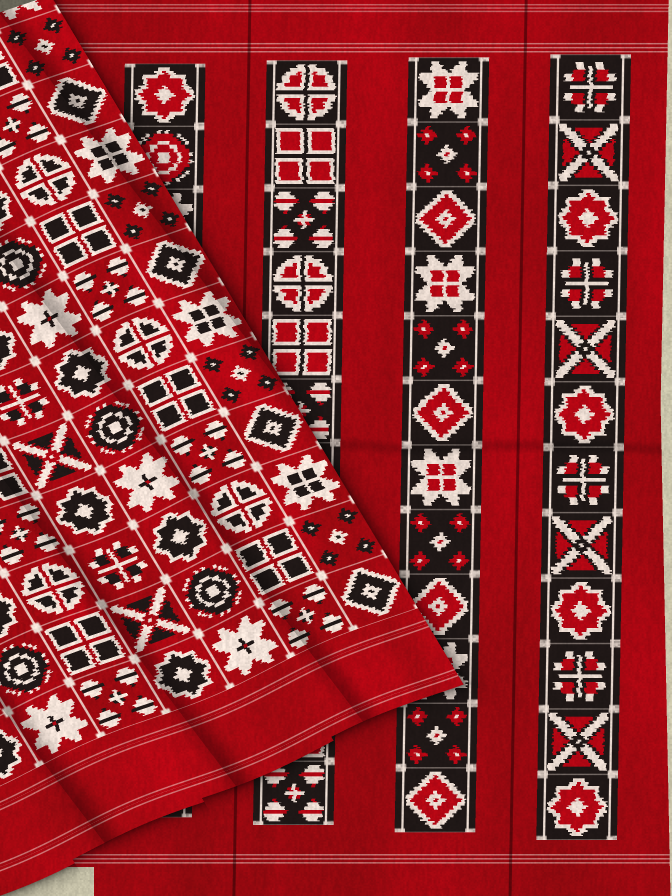
A WebGL 2 fragment shader for this pattern:

```glsl
#version 300 es
precision highp float;
// Ikat cloth: four black bands of stepped motifs on red silk, partly covered by
// a slanted fold of the same cloth with a red motif grid. Motifs are functions of
// coarse integer cells; both layers share them with their colours swapped.
uniform vec2 u_resolution;
out vec4 fragColor;

const vec3 RED = vec3(.70, .025, .075), DARK_RED = vec3(.47, .04, .045);
const vec3 BLACK = vec3(.12, .09, .085), WHITE = vec3(.91, .85, .81);
const vec3 TABLE = vec3(.79, .77, .67);
const float HEIGHT = 4. / 3.;            // canvas height in widths
const float STEPS = 17.;                 // woven steps across a motif
const float BANDS = 4., BAND_CELLS = 12.;
const float BAND_HALF = .060, BAND_LINE = .0485, MOTIF_WIDTH = .099;
const float LEAN = .018;                 // sideways drift of the bands
const vec2 GRID_ORIGIN = vec2(.406, .637);
const vec2 GRID_ACROSS = vec2(-.0938, .0399), GRID_DOWN = vec2(.0486, .0811);
const float GRID_END = 3.5, HEM = 4.9, FOLD_EDGE = -.47;
const float RAGGED = .045, GRAIN = .09;
const int SAMPLES = 3;                   // antialiasing samples per axis
// Three motif kinds for each of four column groups
const int KINDS[12] = int[12](0, 1, 2, 5, 3, 4, 10, 8, 9, 8, 6, 7);

float hash(vec2 p) {
  vec3 q = fract(vec3(p.xyx) * .1031);
  q += dot(q, q.yzx + 33.33);
  return fract((q.x + q.y) * q.z);
}
float noise(vec2 p) {
  vec2 i = floor(p), f = fract(p);
  f *= f * (3. - 2. * f);
  return mix(mix(hash(i), hash(i + vec2(1, 0)), f.x),
             mix(hash(i + vec2(0, 1)), hash(i + 1.), f.x), f.y);
}
float line(float d, float halfWidth) { return 1. - smoothstep(halfWidth * .7, halfWidth * 1.3, abs(d)); }

// Stepped motif: 0 = ground, 1 = white, 2 = accent
int motif(int kind, vec2 q, vec2 id) {
  q.x += (hash(floor(q.yy * 40.) + id * 7.3) - .5) * RAGGED;
  vec2 p = floor(q * STEPS + .5), a = abs(p);
  float hi = max(a.x, a.y), lo = min(a.x, a.y), s = a.x + a.y, r = length(a);
  if (hi > 7.5) return 0;
  vec2 f = abs(a - 5.);
  bool star = hi < 4.5 || (lo >= hi - 4. && lo < 4.5);
  if (kind == 0) return s > 8. ? 0 : s > 6. ? 1 : s < 1. ? 2 : s < 3. ? 1 : 2;
  if (kind == 1) return !star ? 0 : hi < 4. && lo > 0. ? 2 : 1;
  if (kind == 2) {
    if (s < 3.) return s < 1. ? 2 : 1;
    return f.x + f.y > 2. ? 0 : f.x + f.y < 1. ? 1 : 2;
  }
  if (kind == 3) return r > 7.5 || lo < 1. ? 0 : r > 5.7 || lo < 2. ? 1 : 2;
  if (kind == 4) {
    float box = max(abs(a.x - 4.), abs(a.y - 4.));
    return box > 3. ? 0 : box > 2. ? 1 : 2;
  }
  if (kind == 5) {
    if (s < 3.) return lo < 1. ? 1 : 2;
    return f.x + f.y > 3. ? 0 : mod(a.y, 3.) < 1.5 ? 1 : 2;
  }
  if (kind == 6) {
    if (lo < 1. && hi < 6.) return 1;
    if (max(abs(a.x - 3.), abs(a.y - 3.)) < 1.5) return 2;
    return hi > 4. && hi < 7. && lo > 1. && lo < 4. ? 1 : 0;
  }
  if (kind == 7) {
    if (abs(a.x - a.y) < 2. && hi > 1.) return 1;
    return hi < 6.5 && hi > 2. && lo <= hi - 3. ? 2 : s < 1. ? 1 : 0;
  }
  if (kind == 8) return s < 2.5 ? 1 : hi < 5. || s < 7. ? 2 : hi < 6. || s < 9. ? 1 : 0;
  if (kind == 9) return r < 1.5 ? 1 : r < 3.3 ? 2 : r < 4.4 ? 1 : r < 6.4 ? 2 : r < 7.6 && mod(s, 2.) < 1. ? 1 : 0;
  return star ? (s < 1. ? 0 : hi < 3. && lo < 1. ? 2 : 1) : 0;
}
vec3 dye(int part, vec3 ground, vec3 accent) { return part == 1 ? WHITE : part == 2 ? accent : ground; }
int kindOf(float group, float row) { return KINDS[int(group * 3. + mod(row, 3.))]; }
float pinstripes(float d, float gap) { return max(line(d, .0011), max(line(d - gap, .0011), line(d + gap, .0011))); }

// Flat silk with motif bands
vec3 silk(vec2 p) {
  float x = p.x + LEAN * p.y;
  float sheen = noise(vec2(x * 9., p.y * 3.)) * .6 + noise(vec2(x * 34., p.y * 7.)) * .25;
  vec3 c = mix(RED, DARK_RED, clamp(sheen * .8 + p.y * .12 - .1, 0., 1.));
  c = mix(c, WHITE, .5 * max(pinstripes(p.y - .071, .006), pinstripes(p.y - 1.278, .006)));
  c = mix(c, WHITE, .4 * pinstripes(p.y - .012, .005));
  for (float i = 0.; i < BANDS; i++) {
    float d = x - (.2475 + .211 * i), row = (p.y - .0945 + .0045 * i) / (.0935 + .0013 * i);
    if (abs(d) > BAND_HALF || row < 0. || row > BAND_CELLS) continue;
    float k = floor(row), joint = abs(row - floor(row + .5));
    float group = i < 1. ? 2. : i < 2. ? 1. : i < 3. ? 0. : 3.;
    c = dye(motif(kindOf(group, k + 1.), vec2(d / MOTIF_WIDTH, row - k - .5), vec2(i, k)), BLACK, RED);
    c = mix(c, WHITE, .4 * line(joint, .011));
    c = mix(c, WHITE, line(abs(d) - BAND_LINE, .0017));
    float tie = step(BAND_LINE - .004, abs(d)) * line(joint, .06);
    c = mix(c, WHITE, tie * (.65 + .35 * hash(floor(p * 260.))));
  }
  c *= 1. - .4 * line(x - .372, .0022) - .4 * line(x - .783, .0022);   // pressed creases
  c *= 1. - .16 * smoothstep(.014, 0., abs(p.y - .66 - .01 * noise(p * 8.)));
  bool bare = p.x > .983 + .02 * abs(p.y - .6) || (p.x < .14 && p.y > 1.29) || (p.x < .06 && p.y < .03);
  return bare ? TABLE : c;
}

// Folded layer in grid coordinates: x counts columns, y counts rows
vec3 fold(vec2 g) {
  vec2 id = floor(g + .5), q = g - id;
  vec3 c = mix(RED, DARK_RED, .55 * noise(g * vec2(2.3, .7)));
  if (g.y < GRID_END) {
    float group = id.x < .5 ? 0. : 1. + mod(id.x - 1., 3.);
    c = dye(motif(kindOf(group, id.y), q * 1.06, id), c, BLACK);
    vec2 side = .5 - abs(q);
    c = mix(c, WHITE, .55 * line(side.y, .011));
    c = mix(c, WHITE, .85 * line(side.x, .018));
    c = mix(c, WHITE, line(side.x, .065) * line(side.y, .075));
  } else {
    float stripes = max(pinstripes(g.y - 3.78, .055), pinstripes(g.y - 4.68, .055));
    stripes = max(stripes, .7 * max(line(abs(g.y - 3.78) - .055, .012), line(abs(g.y - 4.68) - .055, .012)));
    c = mix(c, WHITE, .65 * stripes);
  }
  float pleat = fract((g.x + .5) / 2.1 + .05 * g.y);
  return c * (1.04 - .32 * smoothstep(.82, 1., pleat) - .12 * smoothstep(.12, 0., pleat));
}

vec3 scene(vec2 p) {
  vec2 g = inverse(mat2(GRID_ACROSS, GRID_DOWN)) * (p - GRID_ORIGIN);
  g.y += .05 * sin(g.x * 1.7);
  float hem = HEM + .07 * floor((g.x + .5) / 2.1);
  bool covered = g.x > FOLD_EDGE && g.y < hem && g.y > -7.75;
  float outside = max(FOLD_EDGE - g.x, g.y - hem);
  vec3 c = covered ? fold(g) : silk(p) * (1. - .5 * exp(-max(outside, 0.) * 9.));
  float weave = hash(floor(p * 420.)) * .5 + noise(p * vec2(300., 90.)) * .5;
  return c * (1. + GRAIN * (weave - .5) * 2.);
}

void main() {
  vec3 sum = vec3(0);
  for (int i = 0; i < SAMPLES * SAMPLES; i++) {
    vec2 jitter = (vec2(i % SAMPLES, i / SAMPLES) + .5) / float(SAMPLES) - .5;
    vec2 p = (gl_FragCoord.xy + jitter) / u_resolution;
    sum += scene(vec2(p.x, (1. - p.y) * HEIGHT));
  }
  fragColor = vec4(sum / float(SAMPLES * SAMPLES), 1);
}
```
